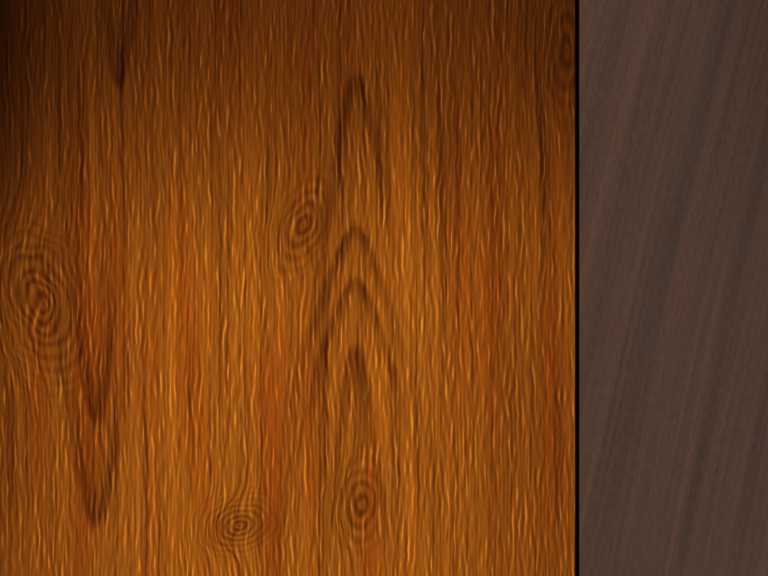
A Shadertoy shader for this texture:

```glsl
#define SEAM_X 1.002
#define SEAM_HALF_WIDTH 0.0035
#define RING_FREQ 470.0
#define GRAIN_FREQ 78.0
#define FIBRE_SCALE vec2(185.0, 24.0)
#define FIBRE_RELIEF 0.38
#define PANEL_SLANT 0.19
#define WOOD_DARK vec3(0.20, 0.065, 0.015)
#define WOOD_LIGHT vec3(0.67, 0.365, 0.085)
#define WOOD_RED vec3(0.49, 0.18, 0.03)
#define PANEL_COLOR vec3(0.297, 0.22, 0.182)

vec2 hashGradient(vec2 cell) {
    vec2 h = vec2(dot(cell, vec2(127.1, 311.7)), dot(cell, vec2(269.5, 183.3)));
    return 2.0 * fract(sin(h) * 43758.55) - 1.0;
}

float gradientNoise(vec2 p) {
    vec2 i = floor(p), f = fract(p);
    vec2 u = f * f * f * (f * (f * 6.0 - 15.0) + 10.0);
    float a = dot(hashGradient(i), f);
    float b = dot(hashGradient(i + vec2(1, 0)), f - vec2(1, 0));
    float c = dot(hashGradient(i + vec2(0, 1)), f - vec2(0, 1));
    float d = dot(hashGradient(i + vec2(1, 1)), f - vec2(1, 1));
    return mix(mix(a, b, u.x), mix(c, d, u.x), u.y);
}

// Bends the grain around knots; returns (grain coordinate, knot weight, rings).
vec3 bendAroundKnots(vec2 p) {
    // Each knot: centre, radii
    vec4 knots[5] = vec4[5](
        vec4(0.070, 0.476, 0.050, 0.078), vec4(0.526, 0.610, 0.026, 0.042),
        vec4(0.417, 0.087, 0.036, 0.026), vec4(0.627, 0.123, 0.025, 0.042),
        vec4(0.985, 0.910, 0.025, 0.065));
    float leans[5] = float[5](0.35, -0.5, -0.2, -0.1, 0.0);
    vec2 wobble = 0.22 * vec2(gradientNoise(p * 24.0), gradientNoise(p * 24.0 + 9.0));
    vec3 bend = vec3(p.x, 0.0, 0.0);
    for (int i = 0; i < 5; i++) {
        vec4 k = knots[i];
        vec2 d = (p - k.xy) / k.zw + wobble;
        d.x += leans[i] * d.y;
        float r2 = dot(d, d);
        float weight = exp(-0.5 * r2);
        float radius = k.z * sqrt(r2);
        bend.x = mix(bend.x, k.x + radius, weight);
        bend.y = max(bend.y, weight);
        bend.z += sin(radius * RING_FREQ) * exp(-0.4 * r2);
    }
    return bend;
}

// Pointed growth bands; a negative depth opens upward.
float cathedralBands(vec2 p) {
    // Each band: apex, half width, depth at which that width is reached
    vec4 bands[7] = vec4[7](
        vec4(0.620, 0.875, 0.043, 0.18), vec4(0.615, 0.610, 0.043, 0.09),
        vec4(0.617, 0.520, 0.038, 0.08), vec4(0.618, 0.405, 0.030, 0.16),
        vec4(0.208, 0.845, 0.026, -0.15), vec4(0.168, 0.262, 0.036, -0.20),
        vec4(0.165, 0.085, 0.042, -0.18));
    float shade = 0.0;
    for (int i = 0; i < 7; i++) {
        vec4 b = bands[i];
        float depth = (b.y - p.y) * sign(b.w);
        float halfWidth = b.z * pow(max(depth, 0.0) / abs(b.w), 0.75);
        float offset = (abs(p.x - b.x) - halfWidth) / 0.008;
        float inner = offset < 0.0 ? 0.45 : 1.0;
        float line = exp(-offset * offset * inner) + 0.2 * smoothstep(0.5, -1.5, offset);
        shade = max(shade, line * smoothstep(-0.02, 0.025, depth) * exp(-4.0 * max(depth, 0.0)));
    }
    return shade;
}

vec3 orangeWood(vec2 p) {
    float sway = 0.006 * gradientNoise(p * vec2(5.0, 4.0));
    float ripple = 0.0022 * gradientNoise(p * vec2(45.0, 38.0));
    vec2 q = vec2(p.x + sway + ripple, p.y);

    // Long grain, with thin dark lines, giving way to rings at the knots
    vec3 bend = bendAroundKnots(q);
    float grain = gradientNoise(vec2(bend.x * GRAIN_FREQ, p.y * 1.1));
    float thin = gradientNoise(vec2(bend.x * GRAIN_FREQ * 1.7, p.y * 2.0 + 7.0));
    grain = 0.3 * grain - 0.22 * smoothstep(0.05, 0.35, thin) + 0.06;
    grain *= 1.0 - 0.7 * bend.y;

    // Embossed fibres lit from one side, with sparse bright ridges
    vec2 f = vec2(mix(q.x, bend.x, 0.3), p.y) * FIBRE_SCALE;
    float fibre = gradientNoise(f + vec2(0.35, 0.0)) - gradientNoise(f - vec2(0.35, 0.0));
    float ridge = smoothstep(0.22, 0.65, fibre);

    float tone = 0.74 + grain + 0.16 * bend.z + FIBRE_RELIEF * fibre + 0.12 * ridge;
    tone -= 0.40 * cathedralBands(q) + 0.18 * bend.y;
    tone += 0.12 * gradientNoise(vec2(q.x * 11.0 + 5.0, p.y * 0.8));
    tone = clamp(tone, 0.0, 1.2);
    vec3 color = mix(WOOD_DARK, WOOD_LIGHT, tone);

    // Reddish stains along the grain
    float stain = smoothstep(0.02, 0.42, gradientNoise(vec2(q.x * 18.0, p.y * 1.4 + 3.0)));
    color = mix(color, WOOD_RED * (0.4 + 0.8 * tone), 0.4 * stain);
    color += vec3(0.05, 0.045, 0.03) * ridge;

    // Warm light falling off toward the top and sides, reddening as it dims
    float light = 1.07 - 0.43 * smoothstep(0.45, 1.05, p.y);
    light *= 1.0 - (0.22 + 0.42 * smoothstep(0.3, 1.0, p.y)) * exp(-7.0 * p.x);
    light *= 1.0 - 0.18 * smoothstep(0.7, 1.0, p.x);
    return color * pow(vec3(light), vec3(1.0, 1.22, 1.35));
}

vec3 slantedPanel(vec2 p) {
    float across = p.x - PANEL_SLANT * p.y - 0.03 * p.y * p.y;
    float streak = gradientNoise(vec2(across * 42.0, p.y * 0.7));
    float fine = gradientNoise(vec2(across * 130.0, p.y * 3.0));
    float pores = gradientNoise(vec2(across * 190.0, p.y * 70.0));
    float light = 1.0 + 0.15 * streak + 0.13 * fine + 0.11 * pores;
    light *= 1.03 - 0.12 * smoothstep(1.15, 1.35, p.x) * p.y;
    return (PANEL_COLOR + vec3(0.025, 0.0, -0.012) * streak) * light;
}

void mainImage(out vec4 fragColor, in vec2 fragCoord) {
    vec2 p = fragCoord / iResolution.y;
    float pixel = 1.0 / iResolution.y;
    float side = p.x - SEAM_X;
    vec3 color = mix(orangeWood(p), slantedPanel(p), smoothstep(-pixel, pixel, side));
    // Dark joint between the boards
    color *= 1.0 - 0.95 * smoothstep(-pixel, pixel, SEAM_HALF_WIDTH - abs(side));
    fragColor = vec4(color, 1.0);
}
```
